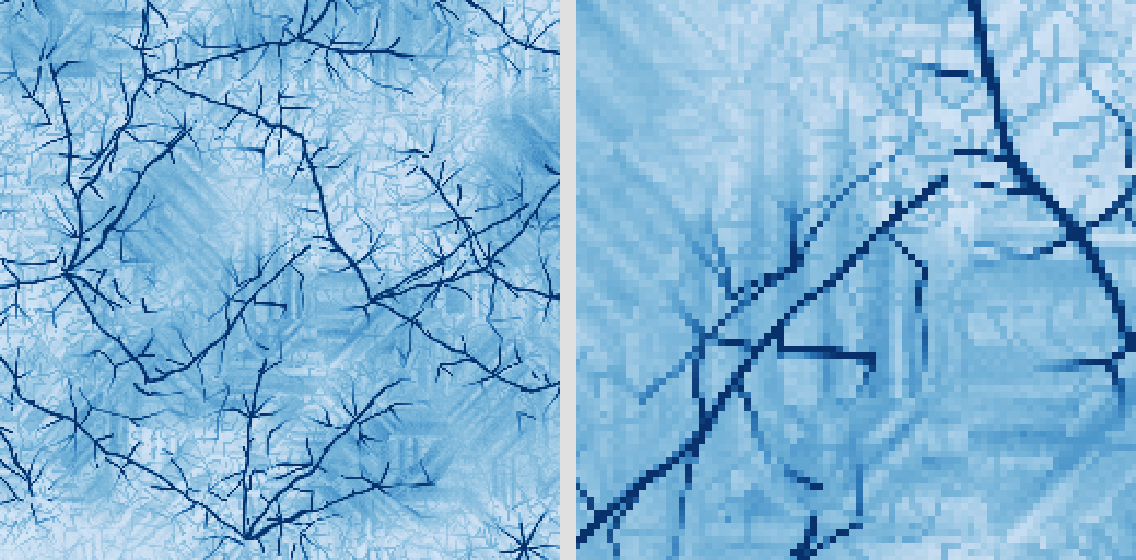
Left, the full canvas; right, a detail of the centre.
Reproduce this texture map procedurally as a three.js fragment shader.

```glsl
varying vec2 vUv;

const float RASTER = 256.0;
const float EIGHTH_TURN = 0.7854;

float hash(vec2 p) {
  return fract(sin(dot(p, vec2(127.1, 311.7))) * 43758.5453);
}

float noise(vec2 p) {
  vec2 i = floor(p), f = fract(p);
  f = f * f * (3.0 - 2.0 * f);
  return mix(mix(hash(i), hash(i + vec2(1.0, 0.0)), f.x),
             mix(hash(i + vec2(0.0, 1.0)), hash(i + 1.0), f.x), f.y);
}

vec2 wobble(vec2 p) {
  return vec2(noise(p), noise(p + 51.7)) - 0.5;
}

// One jittered node per grid cell
vec2 site(vec2 cell) {
  return cell + 0.12 + 0.76 * vec2(hash(cell + 11.3), hash(cell + 37.2));
}

// Each node drains to the lowest of three cells ahead
vec2 downstream(vec2 cell, float angle) {
  vec2 low = cell;
  float level = 2.0;
  for (int k = -1; k <= 1; k++) {
    float turn = angle + float(k) * EIGHTH_TURN;
    vec2 next = cell + floor(vec2(cos(turn), sin(turn)) + 0.5);
    float h = hash(next + 3.3);
    if (h < level) { level = h; low = next; }
  }
  return low;
}

// Offset from p to the nearest channel of a branching network
vec2 toChannel(vec2 p, float count, float angle, float swing) {
  vec2 g = p * count, base = floor(g), best = vec2(9.0);
  for (int j = -1; j <= 1; j++) for (int i = -1; i <= 1; i++) {
    vec2 cell = base + vec2(float(i), float(j));
    float heading = angle + swing * (hash(cell + 5.9) - 0.5);
    vec2 a = site(cell), d = site(downstream(cell, heading)) - a;
    vec2 c = a + d * clamp(dot(g - a, d) / max(dot(d, d), 0.0001), 0.0, 1.0) - g;
    if (dot(c, c) < dot(best, best)) best = c;
  }
  return best / count;
}

// Heading of an offset, snapped to eight directions
float snapHeading(vec2 v, float twist) {
  return floor((atan(v.y, v.x + 0.00001) + twist) / EIGHTH_TURN + 0.5) * EIGHTH_TURN;
}

float stroke(float d, float width) {
  return 1.0 - smoothstep(width * 0.5, width * 1.3, d);
}

vec3 blend(vec3 a, vec3 b, float from, float to, float t) {
  return mix(a, b, clamp((t - from) / (to - from), 0.0, 1.0));
}

vec3 waterRamp(float t) {
  vec3 c = blend(vec3(0.84, 0.91, 0.97), vec3(0.77, 0.86, 0.94), 0.0, 0.2, t);
  c = blend(c, vec3(0.60, 0.78, 0.89), 0.2, 0.4, t);
  c = blend(c, vec3(0.44, 0.69, 0.84), 0.4, 0.6, t);
  c = blend(c, vec3(0.29, 0.58, 0.79), 0.6, 0.75, t);
  c = blend(c, vec3(0.14, 0.42, 0.67), 0.75, 0.88, t);
  return blend(c, vec3(0.03, 0.19, 0.42), 0.88, 1.0, t);
}

void main() {
  vec2 q = (floor(vUv * RASTER) + 0.5) / RASTER;
  vec2 p = q + 0.035 * wobble(q * 9.0) + 0.011 * wobble(q * 34.0);

  // Rivers, streams running to them, rills running to the streams
  vec2 toRiver = toChannel(p, 5.0, 3.75, 2.6);
  float heading = snapHeading(toRiver, 1.6 * (noise(q * 8.0) - 0.5));
  vec2 toStream = toChannel(p, 21.0, heading, 1.0);
  vec2 toRill = toChannel(p, 58.0, snapHeading(toStream, 0.0), 1.0);
  float river = length(toRiver);

  // Streaks along the slope
  vec2 flow = vec2(cos(heading), sin(heading));
  float streak = noise(vec2(dot(q, vec2(-flow.y, flow.x)) * 120.0, dot(q, flow) * 9.0));
  float facet = smoothstep(0.48, 0.78, noise(q * 6.5 + 4.0));
  float ridge = smoothstep(0.06, 0.12, river);
  float band = noise(vec2(q.x + q.y, (q.x - q.y) * 3.0) * 2.4);

  // Ground tone, then rills, streams and rivers
  float tone = 0.28 + 0.26 * facet - 0.06 * ridge + 0.2 * (band - 0.5);
  tone += (streak - 0.5) * (0.42 - 0.15 * ridge) + 0.09 * (hash(q * RASTER) - 0.5);
  float reach = 1.0 - smoothstep(0.025, 0.105, river + 0.07 * (noise(q * 17.0) - 0.5));
  tone = mix(tone, 0.5 + 0.25 * noise(q * 30.0), stroke(length(toRill), 0.0022) * (0.75 - 0.45 * ridge));
  tone = mix(tone, mix(0.55, 1.0, reach), stroke(length(toStream), 0.0023) * (0.45 + 0.55 * reach));
  tone = mix(tone, 1.0, stroke(river, 0.0034));
  gl_FragColor = vec4(waterRamp(tone), 1.0);
}
```
